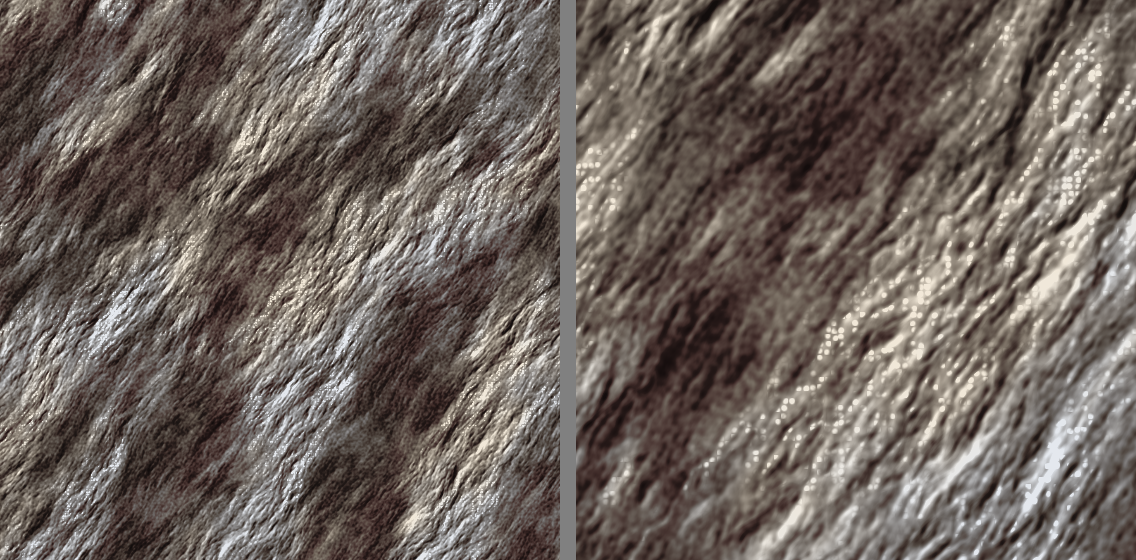
Left: the whole. Right: its middle third, enlarged.
Write a three.js fragment shader that draws this texture.

```glsl
// Weathered schist: pale, glittering mineral bands over dark rust-brown rock.
// Stretched gradient noise sets the bands and a chipped height field, which
// is lit from the upper left; haze, mineral tints, grain and glints go on top.
#define GRAIN_ANGLE 0.95
#define STRETCH 2.6
#define BAND_FREQ 5.6
#define CHIP_FREQ 24.0
#define RELIEF 0.0112
#define LIGHT_STEP 0.0022
#define GRIT 0.15
#define GLINT_FREQ 235.0
#define GLINT_SHARE 0.42

varying vec2 vUv;

float hash(vec2 p) {
  vec3 q = fract(vec3(p.xyx) * 0.1031);
  q += dot(q, q.yzx + 33.33);
  return fract((q.x + q.y) * q.z);
}

vec2 gradientAt(vec2 cell) {
  float a = 6.28319 * hash(cell + 71.0);
  return vec2(cos(a), sin(a));
}

float noise(vec2 p) {
  vec2 i = floor(p), f = fract(p);
  vec2 u = f * f * f * (f * (f * 6.0 - 15.0) + 10.0);
  vec2 e = vec2(1.0, 0.0);
  float low = mix(dot(gradientAt(i), f),
                  dot(gradientAt(i + e), f - e), u.x);
  float high = mix(dot(gradientAt(i + e.yx), f - e.yx),
                   dot(gradientAt(i + 1.0), f - 1.0), u.x);
  return mix(low, high, u.y);
}

float fbm(vec2 p, float gain) {
  float sum = 0.0, amp = 0.5;
  for (int i = 0; i < 5; i++) {
    sum += amp * noise(p);
    p = p * 2.03 + vec2(17.3, 9.1);
    amp *= gain;
  }
  return sum;
}

// Turns canvas space so that x runs across the streaks and y along them
vec2 toStreaks(vec2 p) {
  float c = cos(GRAIN_ANGLE), s = sin(GRAIN_ANGLE);
  vec2 bend = vec2(noise(p * 5.0 + 3.0), noise(p * 14.0 + 40.0));
  vec2 q = vec2(s * p.x - c * p.y, c * p.x + s * p.y);
  q.x += 0.018 * bend.x + 0.005 * bend.y;
  return q * vec2(1.0, 1.0 / STRETCH) + 10.0;
}

// Chipped surface: creased noise, each octave a little less stretched
float chipHeight(vec2 p) {
  vec2 q = toStreaks(p) * CHIP_FREQ;
  float sum = 0.0, amp = 0.5;
  for (int i = 0; i < 4; i++) {
    float n = noise(q);
    sum += amp * (n - 0.5 * abs(n));
    q = q * vec2(2.0, 2.12) + vec2(5.7, 13.1);
    amp *= 0.54;
  }
  return sum;
}

// Small round flakes scattered one per cell
float glints(vec2 p) {
  vec2 cell = floor(p);
  vec2 jitter = vec2(hash(cell + 5.0), hash(cell + 19.0)) - 0.5;
  float flake = smoothstep(0.6, 0.15, length(fract(p) - 0.5 - 0.4 * jitter));
  return flake * step(1.0 - GLINT_SHARE, hash(cell + 47.0));
}

vec3 rockColour(float tone) {
  vec3 shade = vec3(0.07, 0.05, 0.05), umber = vec3(0.22, 0.17, 0.16);
  vec3 taupe = vec3(0.40, 0.37, 0.345), ash = vec3(0.64, 0.62, 0.595);
  vec3 mica = vec3(0.92, 0.91, 0.89);
  vec3 c = mix(shade, umber, clamp((tone - 0.04) / 0.14, 0.0, 1.0));
  c = mix(c, taupe, clamp((tone - 0.18) / 0.20, 0.0, 1.0));
  c = mix(c, ash, clamp((tone - 0.38) / 0.25, 0.0, 1.0));
  return mix(c, mica, clamp((tone - 0.63) / 0.27, 0.0, 1.0));
}

void main() {
  vec2 streak = toStreaks(vUv);

  // Ragged pale bands and mottled haze between them
  float band = fbm(streak * BAND_FREQ, 0.62) + 0.3 * fbm(vUv * 6.0 + 60.0, 0.6);
  float pale = smoothstep(-0.21, 0.23, band);
  float haze = smoothstep(-0.06, 0.26, fbm(vUv * 8.0 + 25.0, 0.6));

  // Relief, lit from the upper left
  vec2 light = LIGHT_STEP * normalize(vec2(-0.75, 0.66));
  float slope = (chipHeight(vUv) - chipHeight(vUv + light)) / LIGHT_STEP;
  float relief = RELIEF * slope * mix(0.36, 1.0, pale) * (1.0 - 0.45 * haze);

  // Tone: bands, haze, relief, grit and glints
  float tone = mix(0.185, 0.535, pale) + 0.15 * haze * (1.0 - pale);
  tone += relief + GRIT * noise(vUv * 190.0);
  tone += 0.16 * fbm(streak * vec2(50.0, 70.0), 0.6);
  float lit = smoothstep(-0.06, 0.16, relief) * smoothstep(0.3, 0.8, pale);
  float cluster = smoothstep(-0.15, 0.2, fbm(streak * 14.0 + 52.0, 0.5));
  tone += 0.48 * lit * cluster * glints(vUv * GLINT_FREQ);
  tone = max(tone, 0.10 + 0.35 * (tone - 0.10));

  // Cream to blue-grey on the bands, rust to olive on the dark rock
  float warmth = smoothstep(-0.2, 0.2, fbm(streak * 5.0 + 31.0, 0.6));
  float rust = smoothstep(-0.15, 0.2, fbm(streak * 7.0 + 83.0, 0.6));
  vec3 paleTint = mix(vec3(0.97, 1.0, 1.05), vec3(1.03, 1.0, 0.95), warmth);
  vec3 darkTint = mix(vec3(1.0, 1.01, 0.96), vec3(1.08, 0.94, 0.94), rust);
  vec3 tint = mix(darkTint, paleTint, smoothstep(0.2, 0.45, tone));

  gl_FragColor = vec4(clamp(rockColour(tone) * tint, 0.0, 1.0), 1.0);
}
```
